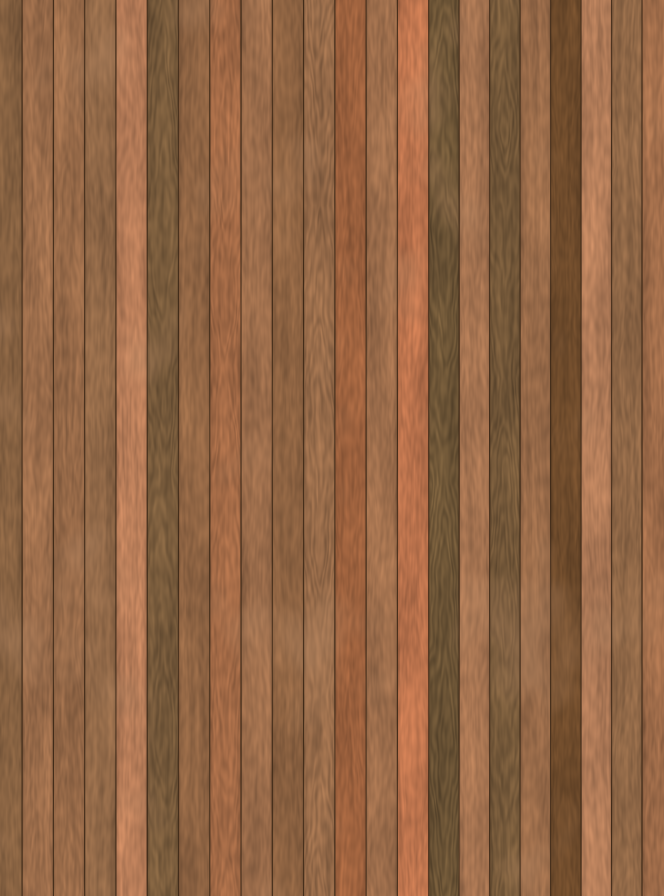
Reproduce this texture procedurally as a Shadertoy shader.

```glsl
// Wall of narrow vertical hardwood planks with varied tones, grain and thin dark seams.

// Layout, in units of the canvas width
const float PITCH_LEFT = 0.0471;      // plank width left of the reference seam
const float PITCH_RIGHT = 0.0459;     // plank width right of it
const float REFERENCE_SEAM = 0.6456;  // x of the seam after 14 planks
const float SEAM_HALF_WIDTH = 0.0009;
const float FIGURE_PERIOD = 0.74;     // spacing of grain loops along a plank

// Colours
const vec3 DARK_WOOD = vec3(0.41, 0.29, 0.17);
const vec3 LIGHT_WOOD = vec3(0.72, 0.50, 0.36);
const vec3 RED_SHIFT = vec3(0.03, -0.04, -0.05);
const vec3 HAZE_COLOR = vec3(0.70, 0.52, 0.38);
const vec3 SEAM_COLOR = vec3(0.24, 0.16, 0.09);

// Strengths of the wear and grain
const float MOTTLE = 0.14;
const float STREAKS = 0.11;
const float PORES = 0.13;
const float RIPPLE = 0.035;
const float HAZE = 0.45;
const float FIGURE = 0.075;

// Per plank, left to right: lightness, redness and visibility of the grain loops
const int PLANKS = 22;
const float TONE[PLANKS] = float[](
    0.38, 0.64, 0.60, 0.52, 0.98, 0.20, 0.50, 0.66, 0.67, 0.46, 0.58,
    0.58, 0.67, 0.95, 0.06, 0.76, 0.17, 0.62, 0.04, 0.93, 0.50, 0.69);
const float REDNESS[PLANKS] = float[](
    -0.2, 0.0, 0.0, -0.2, 0.2, -0.4, 0.0, 0.5, 0.0, 0.0, -0.1,
    0.8, 0.0, 1.0, -0.5, 0.0, -0.4, 0.0, 0.2, 0.0, -0.2, 0.2);
const float LOOPS[PLANKS] = float[](
    0.2, 0.3, 0.3, 0.1, 0.1, 0.7, 0.1, 0.5, 0.1, 0.1, 0.7,
    0.3, 0.2, 0.2, 1.0, 0.1, 0.8, 0.1, 0.3, 0.1, 0.3, 0.2);

// Unit gradient at an integer lattice point
vec2 latticeGradient(vec2 cell) {
    uvec2 q = uvec2(ivec2(cell)) * uvec2(73129u, 95121u);
    uint h = (q.x ^ q.y) * 668265u;
    h = (h ^ (h >> 15)) * 739391u;
    h ^= h >> 13;
    float angle = float(h & 65535u) * 6.2831853 / 65536.0;
    return vec2(cos(angle), sin(angle));
}

// Gradient noise, roughly -0.7 to 0.7
float gradientNoise(vec2 p) {
    vec2 i = floor(p), f = p - i;
    vec2 w = f * f * f * (f * (f * 6.0 - 15.0) + 10.0);
    vec2 e = vec2(1.0, 0.0);
    float a = dot(latticeGradient(i), f);
    float b = dot(latticeGradient(i + e.xy), f - e.xy);
    float c = dot(latticeGradient(i + e.yx), f - e.yx);
    float d = dot(latticeGradient(i + e.xx), f - e.xx);
    return mix(mix(a, b, w.x), mix(c, d, w.x), w.y);
}

float fractalNoise(vec2 p) {
    float sum = 0.0, amplitude = 1.0;
    for (int octave = 0; octave < 3; octave++) {
        sum += amplitude * gradientNoise(p);
        p = p * 2.03 + 17.3;
        amplitude *= 0.5;
    }
    return sum;
}

// Nested pointed loops along the plank axis; u runs from -0.5 to 0.5 across it
float grainLoops(float u, float y, float plank) {
    float center = 0.67 + 0.08 * (plank - 10.0);
    float v = (fract((y - center) / FIGURE_PERIOD + 0.5) - 0.5) * FIGURE_PERIOD;
    float ring = length(vec2(u, 0.08)) + 2.5 * length(vec2(v, 0.02));
    ring += 0.28 * fractalNoise(vec2(u * 1.6 + plank * 9.1, y * 7.0));
    return sin(ring * 38.0);
}

void mainImage(out vec4 fragColor, in vec2 fragCoord) {
    vec2 p = fragCoord / iResolution.x;
    float pixel = 1.0 / iResolution.x;

    // Plank index, position across it and distance to its nearest seam
    float offset = p.x - REFERENCE_SEAM;
    float along = 14.0 + max(offset / PITCH_LEFT, offset / PITCH_RIGHT);
    float plank = floor(along);
    float u = along - plank - 0.5;
    float seamDistance = (0.5 - abs(u)) * (offset < 0.0 ? PITCH_LEFT : PITCH_RIGHT);
    int id = clamp(int(plank), 0, PLANKS - 1);

    // Base tone of each plank
    vec3 color = mix(DARK_WOOD, LIGHT_WOOD, TONE[id]) + RED_SHIFT * REDNESS[id];

    // Soft blotches, long streaks, short pores and faint cross ripples
    vec2 local = vec2(u + plank * 13.7, p.y + plank * 5.3);
    float bend = 0.25 * gradientNoise(local * vec2(0.8, 4.0));
    float shade = MOTTLE * fractalNoise(local * vec2(0.9, 5.0));
    shade += STREAKS * fractalNoise(vec2(local.x + bend, local.y) * vec2(5.0, 3.0));
    shade += PORES * gradientNoise(vec2(local.x + bend, local.y) * vec2(9.5, 42.0));
    shade += RIPPLE * gradientNoise(local * vec2(1.5, 38.0) + u * 2.0);
    shade += FIGURE * LOOPS[id] * grainLoops(u, p.y, plank);
    color *= 1.0 + shade;

    // Pale haze worn across neighbouring planks
    float haze = smoothstep(0.12, 0.75, fractalNoise(p * vec2(6.0, 4.5) + 3.7));
    color = mix(color, HAZE_COLOR, HAZE * haze);

    // Shaded plank edges and the dark seams
    color *= 1.0 - 0.12 * exp(-seamDistance / 0.0022);
    float seam = clamp((SEAM_HALF_WIDTH - seamDistance) / pixel + 0.5, 0.0, 1.0);
    float seamDepth = 0.85 + 0.3 * gradientNoise(vec2(floor(along + 0.5) * 3.3, p.y * 5.0));
    color = mix(color, SEAM_COLOR, seam * clamp(seamDepth, 0.0, 1.0));

    fragColor = vec4(color, 1.0);
}
```
